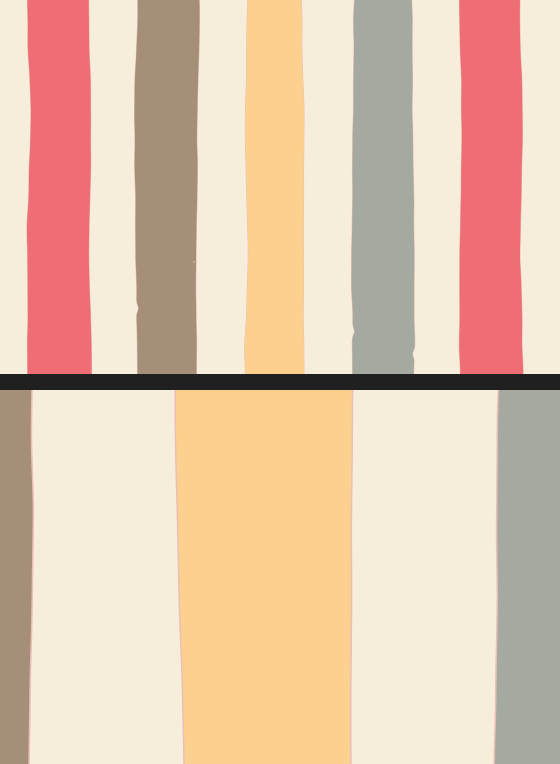
Top: the whole. Bottom: its middle third, enlarged.
This pattern is drawn by a Shadertoy shader. Its source:

```glsl
// Five upright hand-cut stripes in four cycling colours on a cream ground.
// Each edge is a straight line bent by slow and fine value noise, with an
// occasional small nick and a hairline blush rim. Units: canvas width = 1.

#define STRIPES 5.0
#define PITCH 0.1927
#define FIRST_CENTRE 0.1055
#define DRIFT 0.0075
#define RIPPLE 0.0022
#define NICK_DEPTH 0.0035
#define RIM_WIDTH 0.0009
#define CREAM vec3(0.963, 0.930, 0.858)
#define BLUSH vec3(0.92, 0.75, 0.71)

// Stripe widths in colour order: coral, brown, amber, sage
const vec4 WIDTHS = vec4(0.1080, 0.1105, 0.1005, 0.1075);

float hash(vec2 p) {
    return fract(sin(dot(p, vec2(127.1, 311.7))) * 43758.5453);
}

// Smooth 1D noise in -0.5..0.5, one curve per seed
float noise(float t, float seed) {
    float cell = floor(t);
    float a = hash(vec2(cell, seed));
    float b = hash(vec2(cell + 1.0, seed));
    return mix(a, b, smoothstep(0.0, 1.0, t - cell)) - 0.5;
}

// Sideways displacement of a cut edge at height y
float edgeWobble(float y, float seed) {
    return DRIFT * noise(y * 4.5, seed) + RIPPLE * noise(y * 19.0, seed + 31.0);
}

// Inward bite at one random height, on some edges only
float nick(float y, float seed) {
    float dy = (y - 0.66 * hash(vec2(seed, 7.3))) / 0.008;
    return NICK_DEPTH * step(0.6, hash(vec2(seed, 2.9))) * exp(-dy * dy);
}

vec3 stripeColour(int tone) {
    if (tone == 0) return vec3(0.938, 0.430, 0.458);
    if (tone == 1) return vec3(0.650, 0.560, 0.470);
    if (tone == 2) return vec3(0.990, 0.820, 0.560);
    return vec3(0.645, 0.668, 0.622);
}

// Antialiased coverage of a signed distance
float cover(float d) {
    return clamp(0.5 - d * iResolution.x, 0.0, 1.0);
}

void mainImage(out vec4 fragColor, in vec2 fragCoord) {
    vec2 p = fragCoord / iResolution.x;

    // Nearest stripe and its colour
    float id = clamp(floor((p.x - FIRST_CENTRE) / PITCH + 0.5), 0.0, STRIPES - 1.0);
    int tone = int(id) % 4;
    float x = p.x - FIRST_CENTRE - id * PITCH;

    // Signed distance to the independently wavering left and right edges
    float seed = id * 2.0 + 11.0;
    float halfWidth = 0.5 * WIDTHS[tone];
    float left = -halfWidth + edgeWobble(p.y, seed) + nick(p.y, seed);
    float right = halfWidth + edgeWobble(p.y, seed + 1.0) - nick(p.y, seed + 1.0);
    float d = max(left - x, x - right);

    // Ground, blush rim, then stripe
    vec3 colour = mix(CREAM, BLUSH, cover(d - RIM_WIDTH));
    colour = mix(colour, stripeColour(tone), cover(d));

    // Pinprick of bare ground near the brown stripe's right edge
    if (tone == 1) {
        float speck = length(vec2(x - halfWidth + 0.007, p.y - 0.2)) - 0.0009;
        colour = mix(colour, CREAM, cover(speck));
    }

    fragColor = vec4(colour, 1.0);
}
```
